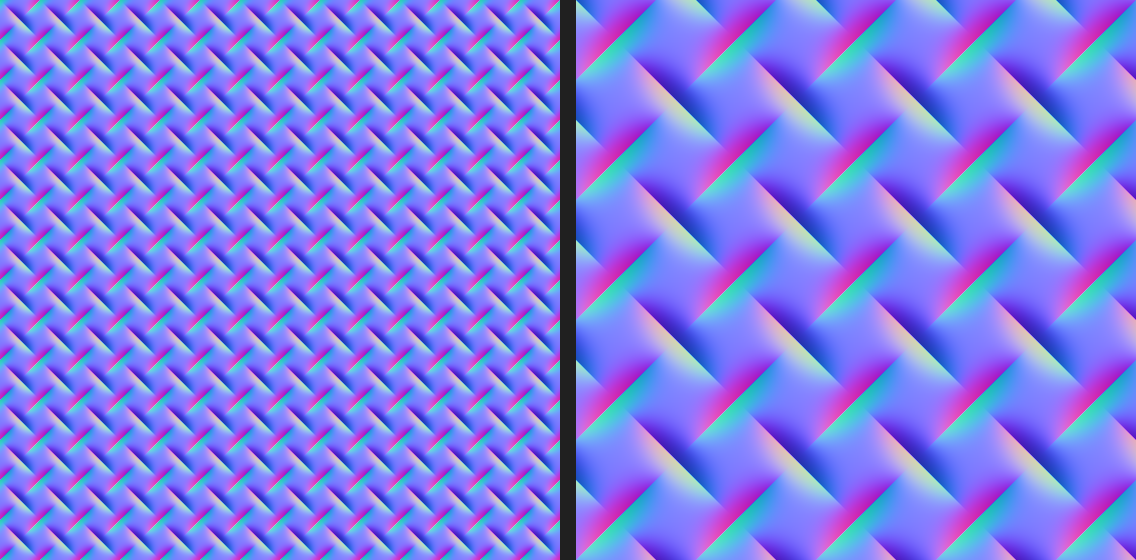
Left, the full canvas; right, a detail of the centre.
A Shadertoy shader for this texture map:

```glsl
// Tangent-space normal map of a diagonal weave: tapered V-grooves crossing in a pinwheel grid.

const float PI = 3.14159265;

// Slope of one groove: x is across it, y is along it; it ends at +-1.
vec2 grooveSlope(vec2 q, float pixel) {
    vec2 d = min(abs(q), 1.0);
    float falloff = pow(1.0 - d.x, 6.0);
    float c = cos(0.5 * PI * d.y);
    float side = clamp(q.x / pixel, -1.0, 1.0);
    float across = 7.0 * falloff * side * c * c * c;
    float along = falloff * (1.0 - d.x) * 1.5 * PI * c * c * sin(0.5 * PI * d.y) * sign(q.y);
    return 0.39 * vec2(across, along);
}

void mainImage(out vec4 fragColor, in vec2 fragCoord) {
    const float REPEATS = 14.0;
    vec2 p = fragCoord / iResolution.xy * REPEATS;
    float pixel = 1.0 * REPEATS / min(iResolution.x, iResolution.y);
    vec2 rising = vec2(1.0, 1.0) * sqrt(0.5);
    vec2 falling = vec2(1.0, -1.0) * sqrt(0.5);

    // Add the grooves of this cell and its neighbours
    vec2 slope = vec2(0.0);
    for (int j = -1; j <= 1; j++) {
        for (int i = -1; i <= 1; i++) {
            vec2 offset = vec2(i, j);

            // Falling grooves sit at cell centres
            vec2 c = fract(p) - 0.5 - offset;
            vec2 s = grooveSlope(vec2(c.x + c.y, c.x - c.y), pixel);
            slope += s.x * rising + s.y * falling;

            // Rising grooves sit at cell corners
            c = fract(p + 0.5) - 0.5 - offset;
            s = grooveSlope(vec2(c.x - c.y, c.x + c.y), pixel);
            slope += s.x * falling + s.y * rising;
        }
    }

    // Encode the surface normal as colour
    vec3 normal = normalize(vec3(-slope, 1.0));
    fragColor = vec4(0.5 + 0.5 * normal, 1.0);
}
```
